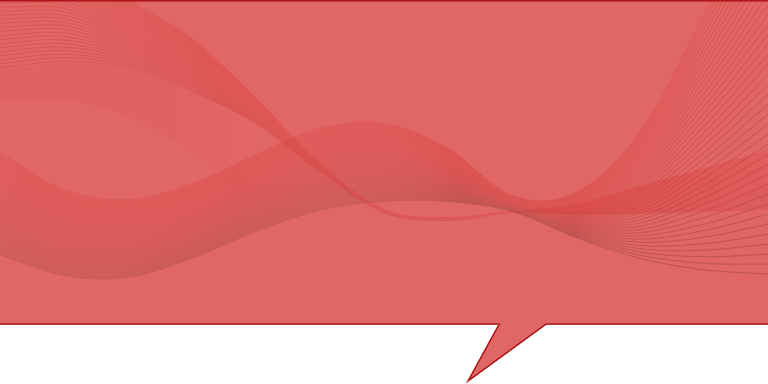
Write a Shadertoy shader that draws this background.

```glsl
// Coral speech-bubble panel with woven ribbons of fine flowing lines.

const vec3 PAPER = vec3(1.0);
const vec3 CORAL = vec3(0.882, 0.403, 0.400);
const vec3 BORDER = vec3(0.66, 0.06, 0.06);
const vec3 RED_INK = vec3(0.85, 0.23, 0.23);
const vec3 DARK_INK = vec3(0.52, 0.24, 0.22);

const float KNOTS_PER_UNIT = 6.0;
const float PANEL_BASE = 0.156;
const vec2 TAIL_TIP = vec2(1.219, 0.008);

// Edge heights of the two ribbons, at equal steps from left to right.
const float WAVE_TOP[13] = float[13](0.604, 0.508, 0.482, 0.523, 0.599, 0.667,
    0.680, 0.615, 0.492, 0.500, 0.659, 0.969, 1.313);
const float WAVE_BASE[13] = float[13](0.333, 0.281, 0.276, 0.326, 0.396, 0.451,
    0.474, 0.474, 0.448, 0.380, 0.323, 0.289, 0.273);
const float SWEEP_TOP[13] = float[13](1.156, 1.130, 1.005, 0.901, 0.745, 0.576,
    0.456, 0.435, 0.451, 0.469, 0.516, 0.562, 0.609);
const float SWEEP_BASE[13] = float[13](0.818, 0.836, 0.820, 0.760, 0.677, 0.552,
    0.445, 0.424, 0.446, 0.440, 0.443, 0.448, 0.453);

// Catmull-Rom curve through evenly spaced heights.
float curve(float knots[13], float x) {
    float s = clamp(x * KNOTS_PER_UNIT, 0.0, 11.999);
    int i = int(s);
    float t = fract(s);
    float b = knots[i];
    float c = knots[i + 1];
    float a = i > 0 ? knots[i - 1] : 2.0 * b - c;
    float d = i < 11 ? knots[i + 2] : 2.0 * c - b;
    return b + 0.5 * t * (c - a + t * (2.0 * a - 5.0 * b + 4.0 * c - d
        + t * (3.0 * (b - c) + d - a)));
}

// Antialiased fill of a signed distance.
float fill(float d, float px) {
    return clamp(0.5 - d / px, 0.0, 1.0);
}

// Coverage of lines spread evenly between two edges; v runs from base to top.
float lineWeave(float v, float thickness, float slope, float count, float px) {
    const float WIDTH = 0.0030;
    float cosine = inversesqrt(1.0 + slope * slope);
    float spacing = thickness * cosine / count;
    float d = abs(fract(v * count) - 0.5) * spacing;
    float line = fill(d - 0.5 * WIDTH, px);
    float mean = min(WIDTH / spacing, 1.0);
    float blur = 1.0 - smoothstep(1.4 * px, 3.2 * px, spacing);
    float inside = fill(-v * thickness * cosine, px)
        * fill((v - 1.0) * thickness * cosine, px);
    return mix(line, mean, blur) * inside;
}

// Paints one ribbon, darker towards its base.
vec3 ribbon(vec3 color, float y, float base, float top, float count,
            float shade, float opacity, float px) {
    float thickness = max(top - base, 0.002);
    float v = (y - base) / thickness;
    float slope = mix(dFdx(base), dFdx(top), clamp(v, 0.0, 1.0)) / px;
    float weave = lineWeave(v, thickness, slope, count, px);
    float depth = 1.0 - clamp(v, 0.0, 1.0);
    vec3 ink = mix(RED_INK, DARK_INK, shade * depth * depth);
    return mix(color, ink, opacity * weave);
}

// Signed distance to the line from a along direction dir; positive on its left.
float sideOf(vec2 p, vec2 a, vec2 dir) {
    return dot(p - a, normalize(vec2(-dir.y, dir.x)));
}

// Panel joined with a slanted tail that opens upward from its tip.
float bubble(vec2 p) {
    float leftSide = sideOf(p, TAIL_TIP, vec2(0.081, 0.148));
    float rightSide = -sideOf(p, TAIL_TIP, vec2(0.203, 0.148));
    float panel = PANEL_BASE - p.y;
    return max(min(panel, max(leftSide, rightSide)), p.y - 0.998);
}

void mainImage(out vec4 fragColor, in vec2 fragCoord) {
    float px = 1.0 / iResolution.y;
    vec2 p = fragCoord * px;
    vec3 color = CORAL;

    // Faint veil under the sweep on the left
    float sweepBase = curve(SWEEP_BASE, p.x);
    float veilBase = 0.742 - 0.893 * (p.x - 0.104) * (p.x - 0.104);
    float veil = smoothstep(veilBase - 0.004, veilBase + 0.004, p.y)
        * fill(p.y - sweepBase, px) * (1.0 - smoothstep(0.35, 0.75, p.x));
    color = mix(color, RED_INK, 0.09 * veil);

    // Broad wave and crossing sweep
    color = ribbon(color, p.y, curve(WAVE_BASE, p.x), curve(WAVE_TOP, p.x),
        40.0, 0.9, 0.42, px);
    color = ribbon(color, p.y, sweepBase, curve(SWEEP_TOP, p.x),
        32.0, 0.15, 0.36, px);

    // Bubble shape and its outline
    float d = bubble(p);
    color = mix(PAPER, color, fill(d, px));
    color = mix(color, BORDER, fill(abs(d) - 0.0019, px));
    fragColor = vec4(color, 1.0);
}
```
